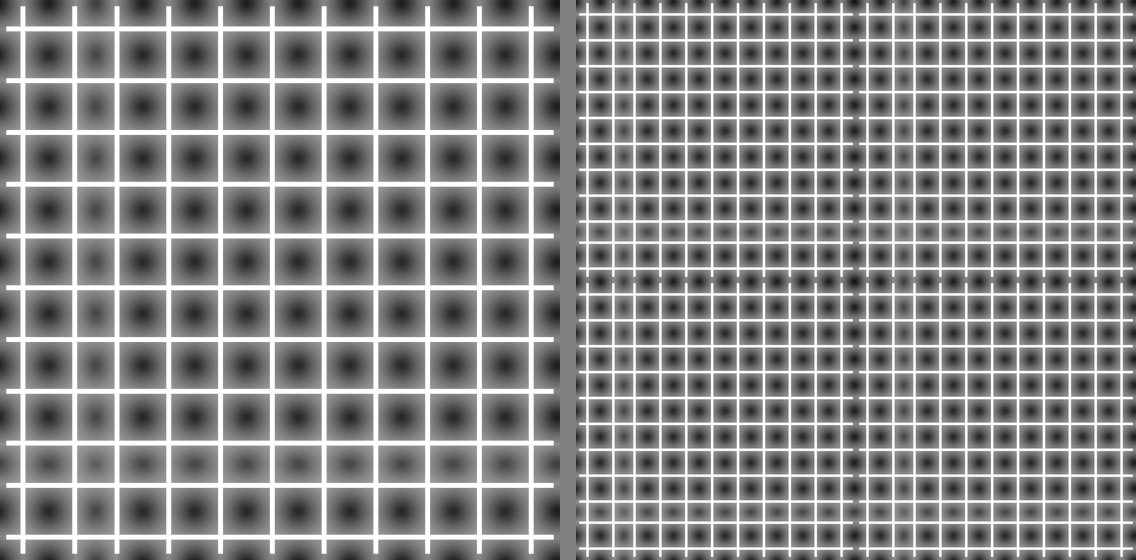
Left, the tile; right, the same tile 2 across and 2 down.
A WebGL 2 fragment shader for this pattern:

```glsl
#version 300 es
precision highp float;
// White lattice over soft dark spots: eleven cells each way, one of them narrow.
// Each axis is cut into cells by a formula; spots fade out radially from the cell
// centres, and the lines break off in a small gap around the canvas border.

uniform vec2 u_resolution;
out vec4 fragColor;

const float WIDE_CELLS = 10.0;
const float WIDE = 71.0 / 768.0;                // width of a regular cell
const float NARROW = 1.0 - WIDE_CELLS * WIDE;   // width of the odd cell
const vec2 FIRST_LINE = vec2(0.0410, 0.0408);   // first line on each axis
const float LINE_WIDTH = 0.0088;
const float GAP_HALF = 0.0112;                  // lines stop this far from the border
const float NARROW_STRENGTH = 0.76;             // spots are paler in narrow cells
const float BORDER_STRENGTH = 1.08;             // and deeper across the border

const vec3 LINE_COLOR = vec3(0.995);
const vec3 RIM_COLOR = vec3(0.66);
const vec3 SPOT_COLOR = vec3(0.15);

// One axis: x = offset from cell centre (1 at the line), y = line distance, z = strength.
vec3 cellAxis(float position, float firstLine) {
    float t = fract(position - firstLine);
    float start = 0.0;
    float width = WIDE;
    float strength = 1.0;
    if (t >= WIDE && t < WIDE + NARROW) {
        start = WIDE;
        width = NARROW;
        strength = NARROW_STRENGTH;
    } else if (t >= WIDE + NARROW) {
        float index = min(floor((t - NARROW) / WIDE), WIDE_CELLS - 1.0);
        start = NARROW + index * WIDE;
        strength = index > WIDE_CELLS - 1.5 ? BORDER_STRENGTH : 1.0;
    }
    float fromCentre = t - start - 0.5 * width;
    float lineDistance = 0.5 * width - abs(fromCentre);
    return vec3(2.0 * fromCentre / (width - LINE_WIDTH), lineDistance, strength);
}

// Spot darkness: steep near the centre, flattening towards the rim.
float spotProfile(vec2 offset) {
    return exp(-1.2 * pow(length(offset), 1.5));
}

// Coverage of a line, cut away close to the border it runs into.
float lineMask(float lineDistance, float along, float blur) {
    float body = 1.0 - smoothstep(-blur, blur, lineDistance - 0.5 * LINE_WIDTH);
    float borderDistance = min(along, 1.0 - along);
    return body * smoothstep(-blur, blur, borderDistance - GAP_HALF);
}

void main() {
    vec2 uv = gl_FragCoord.xy / u_resolution;
    float blur = 0.7 / min(u_resolution.x, u_resolution.y);

    vec3 column = cellAxis(uv.x, FIRST_LINE.x);
    vec3 row = cellAxis(uv.y, FIRST_LINE.y);

    // Shaded cells
    float darkness = spotProfile(vec2(column.x, row.x)) * column.z * row.z;
    vec3 color = RIM_COLOR + (SPOT_COLOR - RIM_COLOR) * darkness;

    // Lattice on top
    float vertical = lineMask(column.y, uv.y, blur);
    float horizontal = lineMask(row.y, uv.x, blur);
    color = mix(color, LINE_COLOR, max(vertical, horizontal));

    fragColor = vec4(color, 1.0);
}
```
